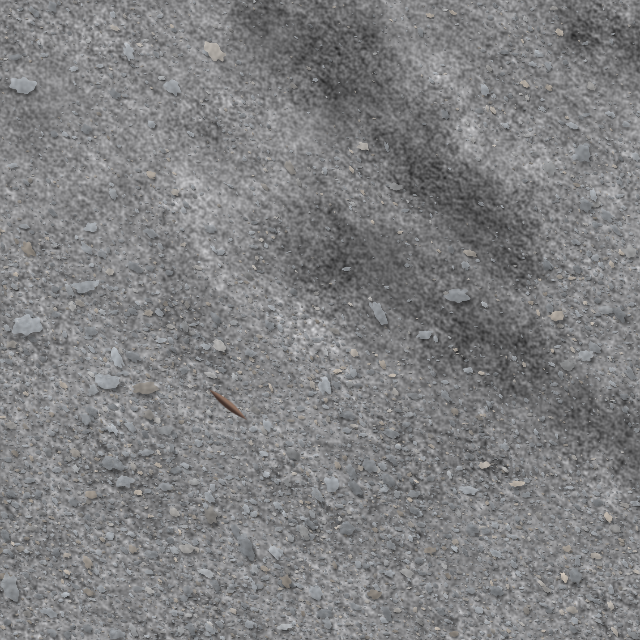
This texture is drawn by a WebGL 2 fragment shader. Its source:

```glsl
#version 300 es
precision highp float;

uniform vec2 u_resolution;
out vec4 fragColor;

vec2 hash2(vec2 c) {
    vec3 q = fract(c.xyx * vec3(0.1031, 0.1030, 0.0973));
    q += dot(q, q.yzx + 33.33);
    return fract((q.xx + q.yz) * q.zy);
}

mat2 rotation(float angle) {
    float c = cos(angle), s = sin(angle);
    return mat2(c, s, -s, c);
}

float cornerSlope(vec2 corner, vec2 offset) {
    float angle = 6.2832 * hash2(corner).x;
    return dot(vec2(cos(angle), sin(angle)), offset);
}

float gradientNoise(vec2 p) {
    vec2 i = floor(p), f = fract(p);
    vec2 w = f * f * f * (f * (f * 6.0 - 15.0) + 10.0);
    vec2 e = vec2(1.0, 0.0);
    return mix(mix(cornerSlope(i, f), cornerSlope(i + e, f - e), w.x),
               mix(cornerSlope(i + e.yx, f - e.yx), cornerSlope(i + 1.0, f - 1.0), w.x), w.y);
}

float fbm(vec2 p) {
    float sum = 0.0, amplitude = 1.0;
    for (int i = 0; i < 4; i++) {
        sum += amplitude * gradientNoise(p);
        p = rotation(0.5) * p * 2.03 + 17.3;
        amplitude *= 0.55;
    }
    return sum;
}

// Soft elongated patch from a to b
float smear(vec2 p, vec2 a, vec2 b, float width) {
    vec2 ab = b - a;
    float d = length(p - a - ab * clamp(dot(p - a, ab) / dot(ab, ab), 0.0, 1.0)) / width;
    return exp(-d * d);
}

// Broad darkness of the damp slope
float dampness(vec2 p) {
    float damp = smear(p, vec2(0.44, 1.0), vec2(0.80, 0.63), 0.08);
    damp = max(damp, smear(p, vec2(0.53, 0.60), vec2(0.80, 0.45), 0.085));
    damp = max(damp, smear(p, vec2(0.91, 0.33), vec2(1.02, 0.27), 0.07));
    return max(damp, 0.9 * smear(p, vec2(0.89, 0.97), vec2(1.0, 0.91), 0.045));
}

// Pale dust drifts and ridge
float dust(vec2 p) {
    float pale = smear(p, vec2(0.26, 0.71), vec2(0.50, 0.48), 0.04);
    pale = max(pale, 0.8 * smear(p, vec2(0.34, 0.75), vec2(0.78, 0.60), 0.018));
    pale = max(pale, smear(p, vec2(0.62, 0.95), vec2(0.84, 0.73), 0.04));
    return max(pale, 0.7 * smear(p, vec2(0.02, 0.63), vec2(0.22, 0.82), 0.07));
}

float stoniness(vec2 p) {
    float lower = smoothstep(0.75, 0.4, p.y + 0.2 * p.x);
    float right = smoothstep(0.75, 0.95, p.x) * smoothstep(0.85, 0.6, p.y);
    float cover = 0.2 + 0.6 * max(lower, 0.8 * right) + 0.45 * gradientNoise(p * 8.0 + 5.0);
    return clamp(cover, 0.06, 0.9) * (1.0 - 0.8 * dampness(p));
}

// One jittered layer of weathered stones
void scatterStones(inout vec3 colour, vec2 p, float cells, float share) {
    vec2 g = p * cells;
    float soft = cells * max(0.0011, 0.6 / u_resolution.y);
    for (int k = 0; k < 9; k++) {
        vec2 id = floor(g) + vec2(k % 3 - 1, k / 3 - 1);
        vec2 centre = id + 0.2 + 0.6 * hash2(id + cells);
        vec2 pick = hash2(id + cells * 1.7 + 11.3);
        vec2 look = hash2(id + cells * 2.3 + 47.1);
        if (pick.x > share * 0.9 || pick.x > share * stoniness(centre / cells)) continue;

        float radius = mix(0.18, 0.43, pick.y * pick.y);
        mat2 turn = rotation(0.55 + 1.5 * (look.x - 0.5));
        vec2 squash = vec2(1.0, 1.25 + 1.1 * look.y);
        vec2 rel = turn * (g - centre) * squash;
        vec2 shadowRel = turn * (g - centre + vec2(-0.06, 0.11)) * squash;
        float d = length(rel) - radius * (1.0 + 0.6 * gradientNoise(rel / radius * 1.5 + id));
        colour *= 1.0 - 0.32 * smoothstep(0.1, -0.1, length(shadowRel) - radius);

        float warmth = fract(look.x * 7.0 + pick.y * 5.0);
        vec3 tint = mix(vec3(0.97, 1.0, 1.03), vec3(1.05, 1.0, 0.94), smoothstep(0.6, 1.0, warmth));
        float light = 0.49 + 0.23 * fract(look.y * 9.0) + 0.06 * (g.y - centre.y) / radius;
        light += 0.12 * gradientNoise(p * 130.0);
        colour = mix(colour, tint * light, smoothstep(soft, -soft, d) * mix(0.65, 0.95, warmth));
    }
}

void main() {
    vec2 p = gl_FragCoord.xy / u_resolution.y;
    vec2 flow = rotation(0.62) * p;
    vec2 warped = p + 0.06 * vec2(fbm(p * 6.0), fbm(p * 6.0 + 40.0));

    // Dusty slope with streaks running downhill
    float tone = 0.518 - 0.15 * dampness(warped) * (1.0 + 0.5 * fbm(flow * vec2(7.0, 15.0) + 80.0));
    tone += 0.07 * dust(warped) * (1.0 + 0.8 * fbm(flow * vec2(9.0, 20.0) + 25.0));
    tone += 0.10 * fbm(flow * vec2(4.0, 8.0)) + 0.07 * fbm(flow * vec2(18.0, 36.0) + 3.0);

    // Gritty grain, coarser among the stones
    float coarse = 0.11 + 0.1 * stoniness(p);
    float grit = coarse * gradientNoise(flow * vec2(58.0, 98.0));
    grit += 0.16 * gradientNoise(flow * vec2(115.0, 170.0) + 31.0) + 0.14 * gradientNoise(p * 205.0 + 7.0);
    tone += grit * (1.0 + 0.6 * gradientNoise(p * 9.0));
    vec3 colour = tone * vec3(0.998, 0.998, 1.008);

    // Stones from flecks to cobbles
    for (int i = 0; i < 5; i++) {
        scatterStones(colour, p, floor(150.0 * pow(0.6, float(i))), 0.8 - 0.035 * float(i * i));
    }

    // Fallen twig
    vec2 twig = rotation(0.68) * (p - vec2(0.356, 0.368));
    float bark = abs(twig.y) - 0.006 * (1.0 - pow(abs(twig.x) / 0.037, 2.0));
    vec3 wood = mix(vec3(0.25, 0.19, 0.17), vec3(0.56, 0.45, 0.39), smoothstep(-0.003, 0.003, twig.y));
    fragColor = vec4(clamp(mix(colour, wood, smoothstep(0.0015, -0.0015, bark)), 0.0, 1.0), 1.0);
}
```
